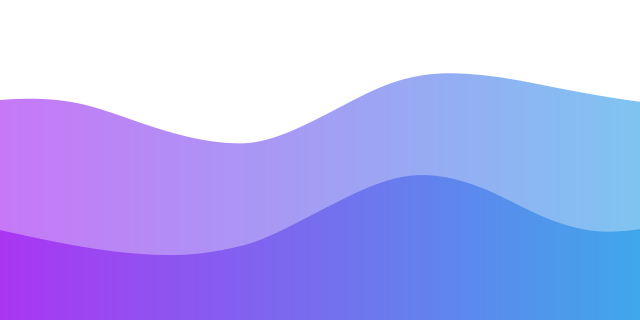
This background is drawn by a Shadertoy shader. Its source:

```glsl
// Two layered waves in a violet to sky blue gradient on a white ground.

const int KNOTS = 9;
const vec3 WHITE = vec3(1.0);
const vec3 VIOLET = vec3(0.67, 0.21, 0.95);
const vec3 SKY_BLUE = vec3(0.25, 0.655, 0.92);
const float BACK_OPACITY = 0.67;

// Each knot holds x (0 to 2), height (0 to 1) and slope.
const vec3 BACK_WAVE[KNOTS] = vec3[KNOTS](
    vec3(0.0, 0.6875, 0.08), vec3(0.286, 0.667, -0.28), vec3(0.495, 0.598, -0.31),
    vec3(0.75, 0.552, 0.0), vec3(1.0, 0.633, 0.5), vec3(1.25, 0.749, 0.29),
    vec3(1.401, 0.771, 0.0), vec3(1.667, 0.74, -0.2), vec3(2.0, 0.682, -0.13));

const vec3 FRONT_WAVE[KNOTS] = vec3[KNOTS](
    vec3(0.0, 0.281, -0.22), vec3(0.534, 0.203, 0.0), vec3(0.755, 0.232, 0.25),
    vec3(0.984, 0.333, 0.51), vec3(1.318, 0.453, 0.0), vec3(1.51, 0.411, -0.4),
    vec3(1.719, 0.314, -0.38), vec3(1.898, 0.276, 0.0), vec3(2.0, 0.284, 0.14));

// Cubic Hermite curve between two knots
float hermite(vec3 a, vec3 b, float x) {
    float span = b.x - a.x;
    float t = (x - a.x) / span;
    float s = 1.0 - t;
    return a.y * s * s * (1.0 + 2.0 * t) + b.y * t * t * (3.0 - 2.0 * t)
         + span * t * s * (a.z * s - b.z * t);
}

// Height of the smooth curve through all knots
float waveHeight(vec3 knots[KNOTS], float x) {
    float height = knots[0].y;
    for (int i = 0; i < KNOTS - 1; i++) {
        if (x >= knots[i].x) height = hermite(knots[i], knots[i + 1], x);
    }
    return height;
}

// Smooth coverage of the area where the signed field is positive
float coverage(float field) {
    float pixel = length(vec2(dFdx(field), dFdy(field)));
    return clamp(field / max(pixel, 1e-5) + 0.5, 0.0, 1.0);
}

void mainImage(out vec4 fragColor, in vec2 fragCoord) {
    vec2 uv = fragCoord / iResolution.xy;
    vec2 p = uv * vec2(2.0, 1.0);
    vec3 gradient = mix(VIOLET, SKY_BLUE, uv.x);

    // Translucent back wave, then solid front wave
    float back = coverage(waveHeight(BACK_WAVE, p.x) - p.y);
    float front = coverage(waveHeight(FRONT_WAVE, p.x) - p.y);
    vec3 color = mix(WHITE, gradient, back * BACK_OPACITY);
    color = mix(color, gradient, front);

    fragColor = vec4(color, 1.0);
}
```
